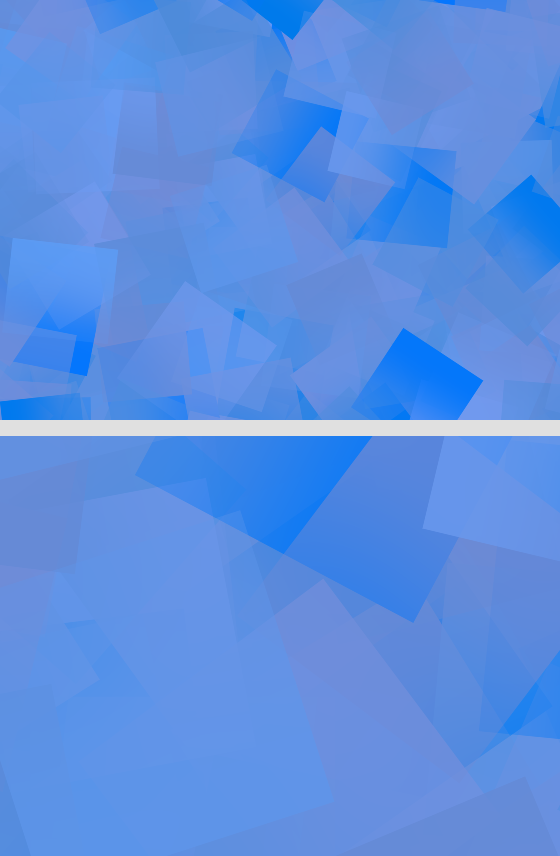
Top, the full canvas; bottom, a detail of the centre.
Give the GLSL for this background, as a Shadertoy shader.

```glsl
// Layered translucent squares in blue and lavender, scattered and turned at random.
// Each square is a box distance with a gradient of opacity along one axis;
// a low-discrepancy sequence spreads the centres evenly over the canvas.

const int SQUARE_COUNT = 190;

// Three random values in 0..1 from an index and a stream number (PCG style).
vec3 random3(int index, int stream) {
    uvec3 v = uvec3(index, stream, index + 7 * stream) * 1664525u + 1013904223u;
    for (int k = 0; k < 2; k++) {
        v.x += v.y * v.z;
        v.y += v.z * v.x;
        v.z += v.x * v.y;
        v ^= v >> 16u;
    }
    return vec3(v >> 8u) / 16777216.0;
}

// Signed distance to a box centred on the origin.
float boxDistance(vec2 p, vec2 halfSize) {
    vec2 d = abs(p) - halfSize;
    return length(max(d, 0.0)) + min(max(d.x, d.y), 0.0);
}

mat2 rotation(float angle) {
    float c = cos(angle), s = sin(angle);
    return mat2(c, -s, s, c);
}

// Mostly soft blue to lavender, with a minority of saturated deep blue.
vec3 squareColour(vec3 rnd, bool deep) {
    if (deep) return mix(vec3(0.0, 0.48, 0.92), vec3(0.02, 0.46, 1.0), rnd.y * rnd.y);
    vec3 soft = mix(vec3(0.29, 0.57, 0.90), vec3(0.48, 0.565, 0.87), rnd.y);
    return soft * mix(0.95, 1.1, rnd.z * rnd.z);
}

void mainImage(out vec4 fragColor, in vec2 fragCoord) {
    vec2 p = fragCoord / iResolution.y;
    float aspect = iResolution.x / iResolution.y;
    float pixel = 1.0 / iResolution.y;

    // Soft vertical wash beneath the squares
    vec3 colour = mix(vec3(0.36, 0.57, 0.90), vec3(0.40, 0.58, 0.90), p.y);

    for (int i = 0; i < SQUARE_COUNT; i++) {
        vec3 shape = random3(i, 1);
        vec3 tint = random3(i, 2);
        vec3 jitter = random3(i, 3);

        // Centre, with a margin so squares also cross the borders
        vec2 spread = fract(float(i) * vec2(0.7549, 0.5698) + 0.08 * jitter.xy);
        vec2 centre = mix(vec2(-0.12), vec2(aspect, 1.0) + 0.12, spread);

        vec2 halfSize = mix(0.095, 0.135, shape.x) * vec2(1.0, mix(0.88, 1.12, shape.y));
        vec2 local = rotation(6.2832 * shape.z) * (p - centre);
        float coverage = 1.0 - smoothstep(-0.5 * pixel, 0.5 * pixel, boxDistance(local, halfSize));

        // Opacity falls from one side of the square to the other
        bool deep = tint.x < 0.21;
        float along = clamp(0.5 + 0.5 * local.y / halfSize.y, 0.0, 1.0);
        float strong = deep ? 1.0 : mix(0.55, 0.95, jitter.z);
        float faint = deep ? 0.3 : 0.08 + 0.35 * jitter.x;
        float opacity = mix(strong, faint, smoothstep(0.1, 1.0, along));

        colour = mix(colour, squareColour(tint, deep), coverage * opacity);
    }

    fragColor = vec4(min(colour, 1.0), 1.0);
}
```
